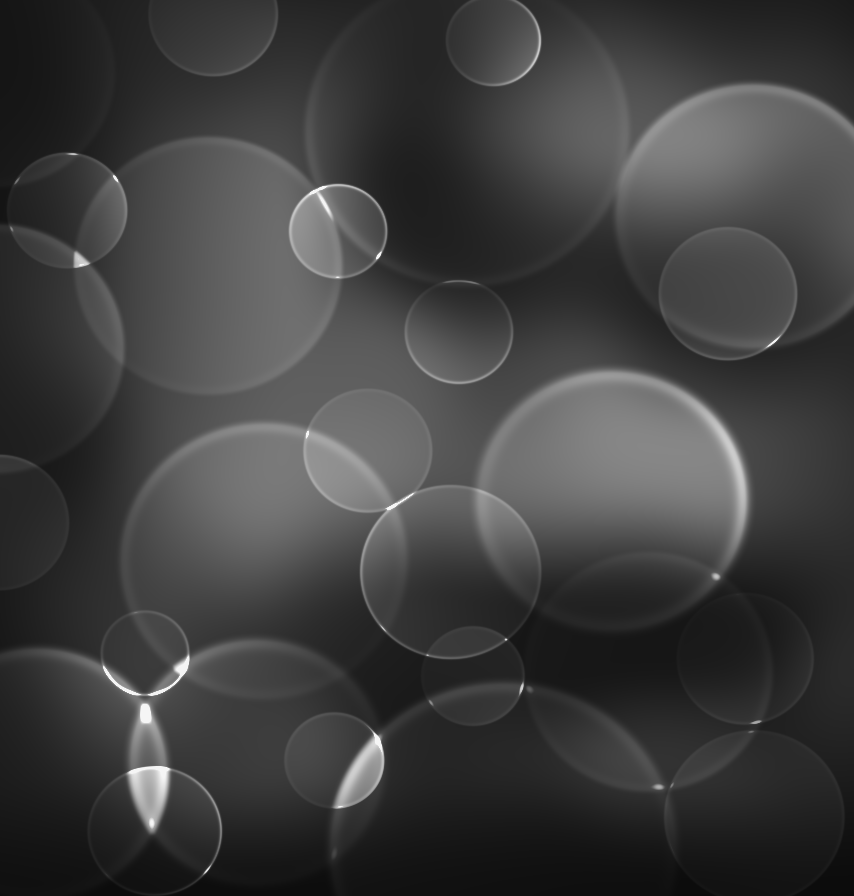
Write a Shadertoy shader that draws this background.

```glsl
// Grey bokeh: translucent lens discs floating over a dim, cloudy glow.
// Discs follow a low-discrepancy sequence; each one dodges (brightens) the
// light beneath it, so overlaps build up and crossing rims flare to white.

#define DISC_COUNT 26
#define LARGE_COUNT 11
#define LARGE_RADIUS vec2(0.120, 0.200)
#define SMALL_RADIUS vec2(0.046, 0.102)
#define DISC_STRETCH 1.04
#define JITTER 0.16
#define SHADOW_LEVEL 0.068
#define GLOW_LEVEL 0.325
#define GLOW_SCALE 2.6
#define FILL_RANGE vec2(0.12, 0.44)
#define FLARE 1.4
#define WHITE_LIMIT 0.96

vec2 hash22(vec2 p) {
    vec3 q = fract(p.xyx * vec3(0.1031, 0.1030, 0.0973));
    q += dot(q, q.yzx + 33.33);
    return fract((q.xx + q.yz) * q.zy);
}

vec2 direction(float turn) {
    float angle = 6.2832 * turn;
    return vec2(cos(angle), sin(angle));
}

float cornerSlope(vec2 cell, vec2 corner, vec2 f) {
    return dot(direction(hash22(cell + corner).x), f - corner);
}

float gradientNoise(vec2 p) {
    vec2 cell = floor(p), f = p - cell;
    vec2 u = f * f * f * (f * (f * 6.0 - 15.0) + 10.0);
    vec2 e = vec2(0.0, 1.0);
    return mix(mix(cornerSlope(cell, e.xx, f), cornerSlope(cell, e.yx, f), u.x),
               mix(cornerSlope(cell, e.xy, f), cornerSlope(cell, e.yy, f), u.x), u.y);
}

float lamp(vec2 toLamp) {
    return exp(-16.0 * dot(toLamp, toLamp));
}

// Cloudy light around two broad lamps, fading toward the edges.
float backdrop(vec2 p, float aspect) {
    vec2 q = p * GLOW_SCALE + 17.0;
    float cloud = gradientNoise(q) + 0.35 * gradientNoise(q * 2.0 + 9.0);
    float fade = smoothstep(-0.02, 0.34, p.y) * smoothstep(1.35, 0.70, p.y)
               * smoothstep(-0.08, 0.36, p.x) * smoothstep(aspect + 0.30, aspect - 0.30, p.x);
    float lamps = 0.08 * lamp(p - vec2(0.32 * aspect, 0.40))
                + 0.08 * lamp(p - vec2(0.80 * aspect, 0.80));
    float glow = mix(SHADOW_LEVEL, GLOW_LEVEL, fade * smoothstep(-0.31, 0.39, cloud));
    return (glow + lamps) * mix(0.65, 1.0, smoothstep(0.0, 0.14, p.y));
}

// Returns the opacity of one disc in x, its rim in y and its coverage in z.
vec3 lensDisc(vec2 p, float aspect, int index) {
    float n = float(index);
    bool large = index <= LARGE_COUNT;
    vec2 shape = hash22(vec2(n, 3.7));
    vec2 look = hash22(vec2(n, 11.3));
    vec2 shift = hash22(vec2(n, 29.1)) - 0.5;

    vec2 center = fract(0.5 + n * vec2(0.75488, 0.56984)) + JITTER * shift;
    vec2 range = large ? LARGE_RADIUS : SMALL_RADIUS;
    float radius = mix(range.x, range.y, shape.x);
    vec2 local = (p - center * vec2(aspect, 1.0)) / vec2(DISC_STRETCH, 1.0);
    float dist = length(local) - radius;

    float pixel = 1.0 / iResolution.y;
    float blur = max(large ? mix(0.003, 0.007, shape.y) : 0.0013, pixel);
    float rimWidth = max(large ? mix(0.005, 0.009, shape.y) : 0.0020, pixel);
    float mask = smoothstep(blur, -blur, dist);

    // Inner shading and rim light both lean toward a random side.
    float lean = dot(local, direction(look.y)) / radius;
    float fill = mix(FILL_RANGE.x, FILL_RANGE.y, look.x) * (0.90 + 0.30 * lean);
    float band = (dist + rimWidth) / rimWidth;
    float rim = mask * exp(-band * band) * (0.70 + 0.30 * lean);
    float rimGain = large ? mix(0.07, 0.20, shape.y) : mix(0.11, 0.50, shape.y * shape.y);
    return vec3(mask * fill + rimGain * rim, rim, mask);
}

void mainImage(out vec4 fragColor, in vec2 fragCoord) {
    vec2 p = fragCoord / iResolution.y;
    float aspect = iResolution.x / iResolution.y;
    float light = backdrop(p, aspect);
    float rimSum = 0.0, layers = 0.0;

    for (int i = 1; i <= DISC_COUNT; i++) {
        vec3 disc = lensDisc(p, aspect, i);
        light /= 1.0 - min(disc.x, 0.75);
        rimSum += disc.y;
        layers += disc.z;
    }

    // Sparkle where rims cross, and bright wedges where three discs meet.
    float sparkle = smoothstep(1.05, 1.70, rimSum);
    float wedge = smoothstep(2.2, 2.9, layers);
    light *= 1.0 + FLARE * max(sparkle, 0.5 * wedge);
    fragColor = vec4(vec3(min(light, WHITE_LIMIT)), 1.0);
}
```
